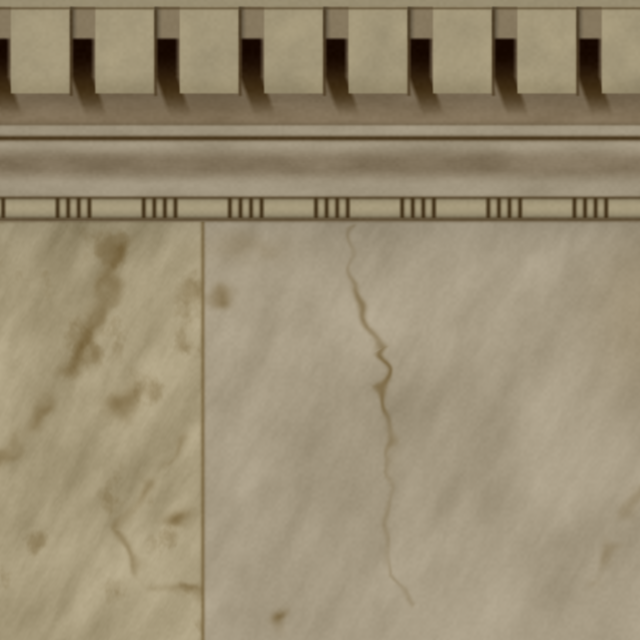
Reproduce this texture procedurally as a Shadertoy shader.

```glsl
// Weathered marble wall with veins below a cornice of dentils, cyma and bead-and-reel.

// Colours
const vec3 MARBLE = vec3(0.645, 0.600, 0.510);
const vec3 STONE  = vec3(0.635, 0.590, 0.475);
const vec3 SHADE  = vec3(0.465, 0.405, 0.315);
const vec3 STAIN  = vec3(0.440, 0.360, 0.210);
const vec3 BROWN  = vec3(0.250, 0.180, 0.080);
const vec3 VOID   = vec3(0.080, 0.025, 0.000);

// Layout: x from the left, y measured down from the top edge
const float SOFT = 0.0025;
const float DENTIL_PITCH = 0.1319, DENTIL_X = 0.0632, DENTIL_HALF = 0.0462;
const float DENTIL_TOP = 0.013, DENTIL_END = 0.146;
const float BEAD_PITCH = 0.1346, BEAD_X = 0.0475, REEL_STEP = 0.0165;
const float WALL_TOP = 0.346, SEAM_X = 0.3170;

// Vein paths
const vec2 CRACK[10] = vec2[10](vec2(.548, .36), vec2(.553, .465), vec2(.570, .51),
    vec2(.602, .545), vec2(.592, .605), vec2(.603, .66), vec2(.612, .71),
    vec2(.598, .82), vec2(.604, .89), vec2(.650, .95));
const vec2 LEFT_VEIN[5] = vec2[5](vec2(.19, .39), vec2(.155, .47),
    vec2(.115, .58), vec2(.055, .66), vec2(-.02, .74));
const vec2 LOW_VEIN[5] = vec2[5](vec2(.305, .67), vec2(.225, .76),
    vec2(.18, .825), vec2(.23, .90), vec2(.31, .93));

float hash(vec2 p) { return fract(sin(dot(p, vec2(127.1, 311.7))) * 43758.5453); }

float noise(vec2 p) {
    vec2 i = floor(p), f = fract(p);
    f = f * f * (3.0 - 2.0 * f);
    return mix(mix(hash(i), hash(i + vec2(1, 0)), f.x),
               mix(hash(i + vec2(0, 1)), hash(i + 1.0), f.x), f.y);
}

float fbm(vec2 p) {
    float sum = 0.0, amp = 0.5;
    for (int i = 0; i < 5; i++) {
        sum += amp * noise(p);
        p = mat2(1.6, 1.2, -1.2, 1.6) * p + 7.3;
        amp *= 0.5;
    }
    return sum;
}

float band(float x, float a, float b, float s) {
    return smoothstep(a - s, a + s, x) - smoothstep(b - s, b + s, x);
}
float line(float d, float width) { return exp(-d * d / (width * width)); }
float spot(vec2 p, vec2 c, vec2 r) { vec2 d = (p - c) / r; return exp(-dot(d, d)); }
float centred(float x, float c, float pitch) { return mod(x - c + 0.5 * pitch, pitch) - 0.5 * pitch; }

float segment(vec2 p, vec2 a, vec2 b) {
    vec2 ab = b - a;
    return length(p - a - ab * clamp(dot(p - a, ab) / dot(ab, ab), 0.0, 1.0));
}

vec3 wall(vec2 p) {
    float left = 1.0 - smoothstep(SEAM_X - SOFT, SEAM_X + SOFT, p.x);
    float cloud = fbm(p * 8.0 + 3.0) - 0.48;
    float streak = fbm(vec2(p.x * 1.3 + p.y * 0.7, p.y - p.x * 0.5) * vec2(24, 9)) - 0.48;
    vec3 col = MARBLE + cloud * 0.13 + streak * mix(0.09, 0.17, left);
    col += left * vec3(0.008, 0.004, -0.025);

    // Veins, their paths roughened by noise
    vec2 w = p + 0.026 * (vec2(noise(p * 38.0), noise(p * 38.0 + 19.0)) - 0.5);
    float crack = 1.0, leftVein = 1.0, lowVein = 1.0;
    for (int i = 0; i < 9; i++) crack = min(crack, segment(w, CRACK[i], CRACK[i + 1]));
    for (int i = 0; i < 4; i++) {
        leftVein = min(leftVein, segment(w, LEFT_VEIN[i], LEFT_VEIN[i + 1]));
        lowVein = min(lowVein, segment(w, LOW_VEIN[i], LOW_VEIN[i + 1]));
    }
    float rough = smoothstep(0.2, 0.75, noise(p * 30.0));
    float core = 0.25 + 0.45 * band(p.y, 0.45, 0.69, 0.03);
    float vein = line(crack, 0.0055) * core * (0.5 + 0.5 * rough);
    vein += left * (line(leftVein, 0.014) * 0.5 + line(lowVein, 0.008) * 0.4) * rough;
    vein += 0.3 * line(segment(w, vec2(1.0, 0.77), vec2(0.93, 0.91)), 0.012) * rough;

    // Scattered stains
    float stain = spot(w, vec2(0.187, 0.632), vec2(0.022, 0.024)) * 0.6;
    stain += spot(w, vec2(0.282, 0.803), vec2(0.018, 0.014)) * 0.75;
    stain += spot(w, vec2(0.340, 0.468), vec2(0.020, 0.015)) * 0.6;
    stain += spot(w, vec2(0.435, 0.966), vec2(0.009, 0.015)) * 0.7;
    stain += spot(w, vec2(0.38, 0.387), vec2(0.06, 0.025)) * 0.25;
    stain += spot(p, vec2(1.0, 0.49), vec2(0.07, 0.12)) * 0.22;
    stain += left * 0.45 * smoothstep(0.56, 0.78, fbm(p * vec2(17, 13) + 41.0));
    col = mix(col, STAIN, clamp(vein + stain, 0.0, 0.85));

    col = mix(col, STAIN, 0.65 * line(p.x - SEAM_X, 0.0035));
    return col * (1.0 - 0.10 * exp(-(p.y - WALL_TOP) * 22.0));
}

vec3 dentils(vec2 p, vec3 soffit) {
    float block = centred(p.x, DENTIL_X, DENTIL_PITCH);
    float gap = centred(p.x, DENTIL_X + 0.5 * DENTIL_PITCH, DENTIL_PITCH);
    float slant = gap - max(p.y - 0.12, 0.0) * 0.35;
    float shadow = band(slant, -0.017, 0.016, 0.005) * (1.0 - smoothstep(0.135, 0.188, p.y));
    vec3 col = mix(soffit, mix(VOID, BROWN, smoothstep(0.08, 0.15, p.y)), shadow);
    vec3 recess = mix(SHADE, STONE, 0.35) * mix(0.65, 1.0, smoothstep(-0.02, -0.006, gap));
    col = mix(recess, col, smoothstep(0.057, 0.064, p.y));
    float face = 1.0 - smoothstep(-SOFT, SOFT, abs(block) - DENTIL_HALF);
    face *= 1.0 - smoothstep(DENTIL_END - SOFT, DENTIL_END + SOFT, p.y);
    vec3 stone = STONE * (0.93 + 0.15 * fbm(p * 22.0)) - 0.05 * smoothstep(0.11, 0.146, p.y);
    col = mix(col, stone, face);
    col = mix(col, BROWN, 0.55 * line(block - DENTIL_HALF - 0.002, 0.003) * band(p.y, 0.015, 0.15, SOFT));
    col = mix(col, STONE * 0.94, 1.0 - smoothstep(0.008, 0.013, p.y));
    return mix(col, BROWN, 0.45 * line(p.y - DENTIL_TOP, 0.0025));
}

vec3 beads(vec2 p, vec3 col) {
    float reel = centred(p.x, BEAD_X + 0.5 * BEAD_PITCH, BEAD_PITCH);
    float groove = line(mod(reel, REEL_STEP) - 0.5 * REEL_STEP, 0.0037);
    groove *= 1.0 - smoothstep(0.029, 0.032, abs(reel));
    float curve = (p.y - 0.324) / 0.017;
    vec3 bead = STONE * (1.03 - 0.25 * curve * curve);
    bead = mix(bead, BROWN * 0.9, 0.88 * groove);
    return mix(col, bead, band(p.y, 0.309, 0.341, SOFT));
}

void mainImage(out vec4 fragColor, in vec2 fragCoord) {
    vec2 p = fragCoord / iResolution.xy;
    p.y = 1.0 - p.y;
    float grime = fbm(p * vec2(12, 35)) - 0.48;

    // Soffit, fillet and curved moulding
    vec3 soffit = SHADE * mix(0.95, 1.08, smoothstep(0.145, 0.19, p.y)) + grime * 0.10;
    vec3 col = dentils(p, soffit);
    col = mix(col, MARBLE * 0.96 + grime * 0.10, smoothstep(0.189, 0.198, p.y));
    float hollow = band(p.y, 0.238, 0.276, 0.014);
    col = mix(col, SHADE + grime * 0.16, 0.72 * hollow);
    col = mix(col, BROWN, 0.90 * line(p.y - 0.216, 0.0042));
    col = mix(col, BROWN, 0.30 * line(p.y - 0.194, 0.0030));

    // Bead-and-reel course between dark joints
    col = beads(p, col);
    col = mix(col, wall(p), smoothstep(WALL_TOP - SOFT, WALL_TOP + SOFT, p.y));
    col = mix(col, BROWN, 0.55 * line(p.y - 0.309, 0.0030) + 0.65 * line(p.y - 0.343, 0.0038));

    col += (noise(p * 190.0) - 0.5) * 0.018;
    fragColor = vec4(clamp(col, 0.0, 1.0), 1.0);
}
```
